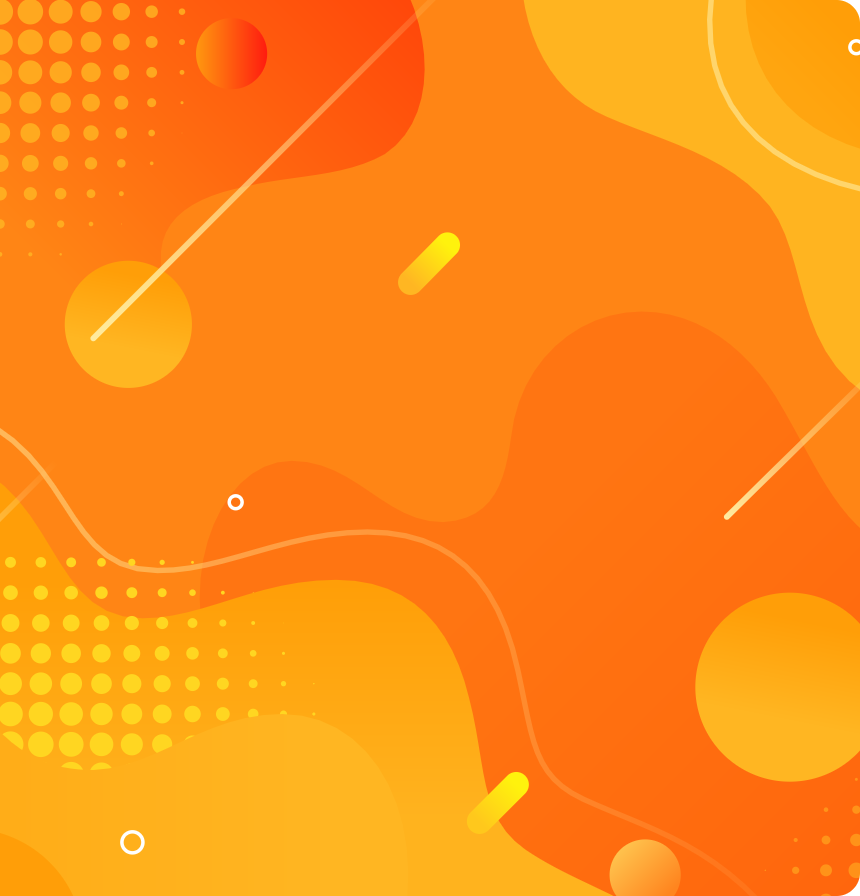
Give the GLSL for this background, as a WebGL 1 fragment shader.

```glsl
precision highp float;
// Layered fluid blobs in orange and gold with halftone dots, discs, pills and fading lines.
// Blobs are closed Bezier outlines, flattened in a loop into a distance and an inside sign.
// Space is 7.68 units high with y pointing down, and every layer is mixed over the last.
uniform vec2 u_resolution;

const vec3 AMBER = vec3(1.0, 0.62, 0.03);
const vec3 GOLD = vec3(1.0, 0.715, 0.135);
const vec3 CREAM = vec3(1.0, 0.92, 0.62);
const vec3 YELLOW = vec3(1.0, 0.95, 0.05);

vec2 pos, first, pen;   // current point, path start, path pen
float pixel, dist, side; // pixel size, distance to path, -1 inside it

float cover(float d) { return clamp(0.5 - d / pixel, 0.0, 1.0); }

float ramp(float from, float to, float x) { return clamp((x - from) / (to - from), 0.0, 1.0); }

// Path building
void start(vec2 a) {
  first = pen = a;
  dist = 100.0;
  side = 1.0;
}

void edge(vec2 b) {
  vec2 e = b - pen, w = pos - pen;
  dist = min(dist, length(w - e * clamp(dot(w, e) / dot(e, e), 0.0, 1.0)));
  if ((pen.y > pos.y) != (b.y > pos.y) && w.x < e.x * w.y / e.y) side = -side;
  pen = b;
}

void curve(vec2 b, vec2 c, vec2 d) {
  vec2 a = pen;
  for (int i = 1; i <= 12; i++) {
    float t = float(i) / 12.0, s = 1.0 - t;
    edge(s * s * s * a + 3.0 * s * t * (s * b + t * c) + t * t * t * d);
  }
}

float fill(vec2 corner) {
  edge(corner);
  edge(first);
  return cover(dist * side);
}

// Simple parts
float disc(vec2 c, float r) { return cover(length(pos - c) - r); }

float ring(vec2 c, float r) { return cover(abs(length(pos - c) - r) - 0.015); }

// Returns coverage and the position along the bar
vec2 bar(vec2 a, vec2 b, float r) {
  float t = clamp(dot(pos - a, b - a) / dot(b - a, b - a), 0.0, 1.0);
  return vec2(cover(length(pos - mix(a, b, t)) - r), t);
}

// Dot grid whose radii shrink away from a centre
float halftone(vec2 origin, vec2 centre, vec2 stretch, float reach, float size) {
  vec2 dot0 = origin + 0.26 * floor((pos - origin) / 0.26 + 0.5);
  float s = length((dot0 - centre) * stretch) / reach;
  float r = size * (1.0 - s * s);
  return r > 0.0 ? disc(dot0, r) : 0.0;
}

void main() {
  pixel = 7.68 / u_resolution.y;
  pos = vec2(gl_FragCoord.x, u_resolution.y - gl_FragCoord.y) * pixel;
  vec3 col = vec3(1.0, 0.522, 0.082);

  // Red blob and its dots, top left
  start(vec2(3.5, -0.05));
  curve(vec2(3.72, 0.45), vec2(3.7, 1.05), vec2(3.3, 1.32));
  curve(vec2(2.95, 1.52), vec2(2.5, 1.5), vec2(2.1, 1.6));
  curve(vec2(1.7, 1.68), vec2(1.35, 1.85), vec2(1.38, 2.25));
  curve(vec2(1.42, 2.8), vec2(1.3, 3.5), vec2(-0.1, 3.52));
  vec3 red = mix(col, vec3(1.0, 0.28, 0.04), ramp(-1.9, 3.5, pos.x - pos.y));
  col = mix(col, red, fill(vec2(-1.0)));
  col = mix(col, GOLD, 0.8 * halftone(vec2(0.0, 0.1), vec2(0.0), vec2(1.0, 0.75), 1.8, 0.112));

  // Gold blob, amber inlay and pale contour, top right
  start(vec2(4.48, -0.05));
  curve(vec2(4.55, 0.45), vec2(4.8, 0.83), vec2(5.2, 1.0));
  curve(vec2(5.65, 1.2), vec2(6.25, 1.33), vec2(6.6, 1.77));
  curve(vec2(6.92, 2.2), vec2(6.8, 2.95), vec2(7.42, 3.38));
  col = mix(col, mix(AMBER, GOLD, 0.9), fill(vec2(9.0, -1.0)));
  start(vec2(6.39, -0.05));
  curve(vec2(6.38, 0.6), vec2(6.75, 1.1), vec2(7.42, 1.29));
  col = mix(col, mix(AMBER, GOLD, 0.3 * ramp(7.0, 6.0, pos.x - pos.y)), fill(vec2(9.0, -1.0)));
  start(vec2(6.1, -0.05));
  curve(vec2(5.98, 0.85), vec2(6.5, 1.42), vec2(7.42, 1.63));
  col = mix(col, CREAM, 0.6 * cover(dist - 0.023));

  // Deep orange blob and its dots, right
  start(vec2(1.72, 5.3));
  curve(vec2(1.65, 4.6), vec2(2.0, 3.95), vec2(2.5, 3.95));
  curve(vec2(3.05, 3.95), vec2(3.3, 4.48), vec2(3.8, 4.475));
  curve(vec2(4.25, 4.45), vec2(4.33, 4.1), vec2(4.38, 3.75));
  curve(vec2(4.45, 3.1), vec2(4.95, 2.67), vec2(5.5, 2.67));
  curve(vec2(6.0, 2.67), vec2(6.4, 3.0), vec2(6.65, 3.4));
  curve(vec2(6.95, 3.9), vec2(7.1, 4.3), vec2(7.42, 4.57));
  edge(vec2(9.0));
  vec3 deep = mix(vec3(1.0, 0.46, 0.07), vec3(1.0, 0.4, 0.05), ramp(9.0, 15.0, pos.x + pos.y));
  col = mix(col, deep, fill(vec2(1.0, 9.0)));
  col = mix(col, GOLD, 0.55 * halftone(vec2(7.34, 7.2), vec2(8.1), vec2(1.0), 1.72, 0.1));

  // Amber blob, contour and dots, bottom left
  start(vec2(-0.1, 4.06));
  curve(vec2(0.5, 4.45), vec2(0.5, 5.3), vec2(1.22, 5.3));
  curve(vec2(1.75, 5.3), vec2(2.2, 4.97), vec2(2.88, 4.97));
  curve(vec2(3.55, 4.97), vec2(3.88, 5.4), vec2(4.02, 5.98));
  curve(vec2(4.17, 6.55), vec2(4.1, 7.0), vec2(4.5, 7.28));
  curve(vec2(4.75, 7.45), vec2(5.0, 7.55), vec2(5.3, 7.7));
  col = mix(col, mix(AMBER, GOLD, 0.85 * ramp(5.0, 7.0, pos.y)), fill(vec2(-1.0, 9.0)));
  start(vec2(-0.05, 3.66));
  curve(vec2(0.65, 4.1), vec2(0.6, 4.89), vec2(1.35, 4.89));
  curve(vec2(1.9, 4.9), vec2(2.45, 4.56), vec2(3.15, 4.56));
  curve(vec2(3.85, 4.56), vec2(4.27, 4.95), vec2(4.44, 5.75));
  curve(vec2(4.57, 6.35), vec2(4.57, 6.65), vec2(5.0, 6.85));
  curve(vec2(5.5, 7.08), vec2(6.0, 7.2), vec2(6.5, 7.72));
  col = mix(col, CREAM, mix(0.5, 0.08, pos.x / 6.5) * cover(dist - 0.023));
  float dots = halftone(vec2(0.09, 4.82), vec2(0.0, 6.9), vec2(0.9, 1.0), 2.7, 0.115);
  col = mix(col, vec3(1.0, 0.84, 0.13), dots * step(4.69, pos.y));

  // Front gold blob and corner disc
  start(vec2(-0.05, 6.22));
  curve(vec2(0.25, 6.55), vec2(0.55, 6.6), vec2(0.8, 6.6));
  curve(vec2(1.35, 6.58), vec2(1.75, 6.12), vec2(2.42, 6.12));
  curve(vec2(3.1, 6.12), vec2(3.57, 6.8), vec2(3.49, 7.7));
  col = mix(col, mix(AMBER, GOLD, 0.6 + 0.4 * ramp(0.0, 3.0, pos.x)), fill(vec2(-1.0, 9.0)));
  col = mix(col, AMBER, disc(vec2(-0.28, 8.1), 1.0));

  // Discs
  col = mix(col, vec3(1.0, mix(0.58, 0.1, ramp(1.7, 2.3, pos.x)), 0.06), disc(vec2(1.985, 0.46), 0.305));
  col = mix(col, mix(AMBER, GOLD, ramp(2.35, 3.0, pos.y - 0.2 * (pos.x - 1.1))), disc(vec2(1.1, 2.78), 0.545));
  col = mix(col, mix(AMBER, GOLD, ramp(5.3, 6.2, pos.y - 0.2 * (pos.x - 6.77))), disc(vec2(6.77, 5.89), 0.81));
  vec3 peach = mix(vec3(1.0, 0.76, 0.3), vec3(1.0, 0.52, 0.12), ramp(12.6, 13.4, pos.x + pos.y));
  col = mix(col, peach, disc(vec2(5.53, 7.5), 0.305));

  // Fading lines, pills and rings
  vec2 b = bar(vec2(0.8, 2.9), vec2(3.72, -0.02), 0.025);
  col = mix(col, CREAM, b.x * (1.0 - 0.9 * b.y));
  b = bar(vec2(6.23, 4.43), vec2(7.42, 3.26), 0.025);
  col = mix(col, CREAM, b.x * (1.0 - 0.85 * b.y));
  b = bar(vec2(-0.05, 4.49), vec2(0.48, 3.96), 0.025);
  col = mix(col, CREAM, b.x * 0.35 * (1.0 - b.y));
  b = bar(vec2(3.52, 2.42), vec2(3.835, 2.1), 0.108);
  col = mix(col, mix(GOLD, YELLOW, b.y), b.x);
  b = bar(vec2(4.11, 7.04), vec2(4.425, 6.725), 0.108);
  col = mix(col, mix(GOLD, YELLOW, 0.3 + 0.7 * b.y), b.x);
  float rings = ring(vec2(2.02, 4.305), 0.055) + ring(vec2(1.135, 7.22), 0.09) + ring(vec2(7.34, 0.405), 0.055);
  col = mix(col, vec3(1.0), rings);

  // Rounded right corners
  vec2 q = vec2(pos.x - u_resolution.x * pixel, abs(pos.y - 3.84) - 3.84) + 0.2;
  col = mix(vec3(1.0), col, cover(length(max(q, 0.0)) - 0.2));
  gl_FragColor = vec4(col, 1.0);
}
```
